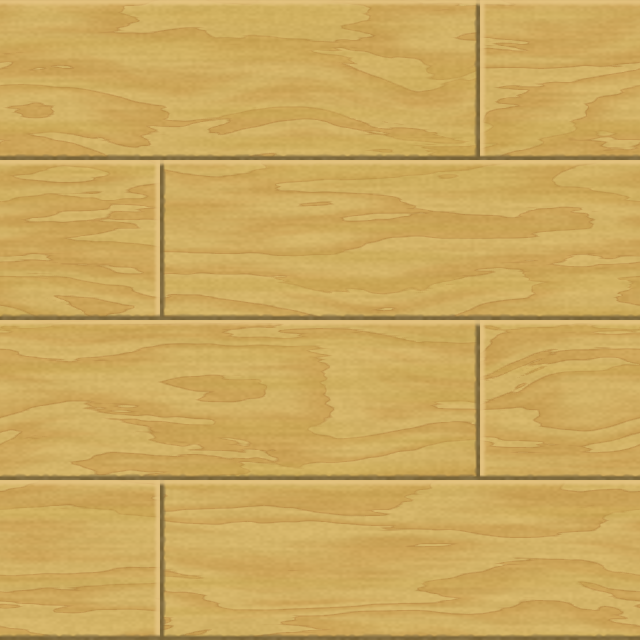
A Shadertoy shader for this texture:

```glsl
// Pale wooden floor: four rows of staggered planks with bevelled seams and contour grain

float hash(vec2 p) {
    return fract(sin(dot(p, vec2(127.1, 311.7))) * 43758.5453);
}

float noise(vec2 p) {
    vec2 i = floor(p), f = fract(p);
    f = f * f * (3.0 - 2.0 * f);
    return mix(mix(hash(i), hash(i + vec2(1, 0)), f.x),
               mix(hash(i + vec2(0, 1)), hash(i + vec2(1, 1)), f.x), f.y);
}

float fbm(vec2 p) {
    float sum = 0.0, amp = 0.5;
    for (int i = 0; i < 5; i++) {
        sum += amp * noise(p);
        p = p * 2.03 + 17.3;
        amp *= 0.45;
    }
    return sum;
}

// Wood colour at p, measured along and across one plank
vec3 wood(vec2 p, float seed) {
    vec2 q = p * vec2(2.4, 15.0) + seed * vec2(7.3, 13.7);
    q.y += 0.9 * (noise(p * vec2(5.0, 9.0) + seed * 5.1) - 0.5);
    float rings = 5.5 * fbm(q);
    float f = fract(rings);

    // Each growth ring deepens towards a thin brown contour
    vec3 col = mix(vec3(0.83, 0.705, 0.405), vec3(0.795, 0.635, 0.335), smoothstep(0.25, 1.0, f));
    float slope = max(fwidth(rings) * iResolution.y, 12.0);
    float contour = min(f, 1.0 - f) / slope;
    float width = max(0.0016, 1.2 / iResolution.y);
    col = mix(col, vec3(0.73, 0.55, 0.28), 0.6 * (1.0 - smoothstep(0.0, width, contour)));

    // Olive streaks, long fibres and fine speckle
    float streak = noise(p * vec2(3.0, 45.0) + seed * 11.0);
    col = mix(col, vec3(0.79, 0.665, 0.325), 0.45 * smoothstep(0.45, 0.9, streak));
    col += 0.035 * (noise(p * vec2(9.0, 190.0) + seed * 3.0) - 0.5);
    col += 0.035 * (noise(p * vec2(170.0, 260.0) + seed) - 0.5);
    return col;
}

// Seam at s = 0: shaded groove on the negative side, lit edge on the positive
vec3 bevel(vec3 col, float s, float wear) {
    float side = smoothstep(-0.001, 0.001, s);
    float lit = side * (1.0 - smoothstep(0.003, 0.010 + 0.003 * wear, s));
    float shade = (1.0 - side) * smoothstep(-0.008 - 0.004 * wear, -0.0035, s);
    col = mix(col, vec3(0.90, 0.77, 0.51), 0.85 * lit);
    return mix(col, vec3(0.44, 0.36, 0.19) + 0.08 * wear, 0.95 * shade);
}

void mainImage(out vec4 fragColor, in vec2 fragCoord) {
    vec2 uv = fragCoord / iResolution.xy;
    float row = floor(uv.y * 4.0);
    float odd = mod(row, 2.0);

    // One plank per row, wrapping round the canvas from its end joint
    float along = fract(uv.x - mix(0.25, 0.75, odd));
    vec3 col = wood(vec2(along, uv.y), row + 1.0);

    // End joints face opposite ways in alternate rows
    float wear = noise(uv * 140.0);
    float joint = fract(along + 0.5) - 0.5;
    col = bevel(col, joint * (2.0 * odd - 1.0), wear);

    // Long seams between rows
    float seam = (fract(uv.y * 4.0 + 0.5) - 0.5) / 4.0;
    col = bevel(col, -seam, wear);

    fragColor = vec4(col, 1.0);
}
```
